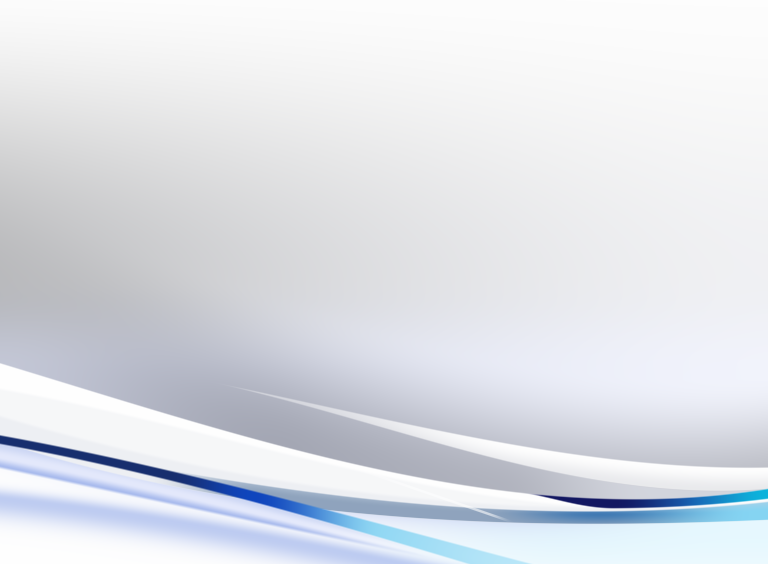
Reproduce this background procedurally as a Shadertoy shader.

```glsl
// Soft grey studio backdrop with sweeping white, navy and cyan ribbons along the bottom.

// Curve heights at x = 0, 1/3, 2/3 and 1, as fractions of the canvas height
const vec4 RIBBON_TOP    = vec4(.356, .221, .128, .133);
const vec4 RIBBON_BOTTOM = vec4(.226, .141, .096, .110);
const vec4 FACET_UPPER   = vec4(.310, .208, .115, .112);
const vec4 FACET_LOWER   = vec4(.262, .155, .104, .110);
const vec4 BAND_BOTTOM   = vec4(.217, .112, .073, .078);
const vec4 STREAK_TOP    = vec4(.228, .128, .009, -.103);
const vec4 STREAK_BOTTOM = vec4(.213, .109, -.023, -.157);
const vec4 SHEET_BOTTOM  = vec4(.171, .075, -.018, -.103);
const vec4 GLOW_CENTRE   = vec4(.116, .050, -.041, -.139);
const vec4 SLIVER_TOP    = vec4(.383, .306, .212, .171);
const vec4 SLIVER_BOTTOM = vec4(.361, .304, .180, .133);

const vec3 WHITE      = vec3(.995);
const vec3 FACET_GREY = vec3(.955, .960, .968);
const vec3 NAVY       = vec3(.09, .18, .43);
const vec3 DEEP_NAVY  = vec3(.07, .09, .38);
const vec3 ROYAL_BLUE = vec3(.06, .27, .74);
const vec3 STEEL      = vec3(.56, .64, .74);
const vec3 MID_BLUE   = vec3(.24, .47, .70);
const vec3 CYAN       = vec3(.05, .70, .86);
const vec3 LIGHT_CYAN = vec3(.52, .83, .95);
const vec3 PALE_CYAN  = vec3(.90, .97, .995);
const vec3 LAVENDER   = vec3(.80, .84, .955);
const vec3 PERIWINKLE = vec3(.58, .67, .91);

// Cubic through four evenly spaced heights
float curve(vec4 h, float x) {
    float u = 3.0 * x, a = u - 1.0, b = u - 2.0, c = u - 3.0;
    return dot(h, vec4(-a * b * c / 6.0, u * b * c / 2.0, -u * a * c / 2.0, u * a * b / 6.0));
}

// Smooth coverage of the region under a height
float below(float y, float height, float blur) {
    return smoothstep(-blur, blur, height - y);
}

float between(float y, float top, float bottom, float blur) {
    return below(y, top, blur) * (1.0 - below(y, bottom, blur));
}

vec3 backdrop(vec2 p, float ribbonTop) {
    float side = mix(.05, .26, pow(1.0 - p.x, 1.6));
    side *= 1.0 - smoothstep(.5, 1.05, p.y);
    side *= 1.0 - .2 * (1.0 - smoothstep(.35, .48, p.y));
    float reach = mix(.30, .20, p.x);
    float low = 1.0 - smoothstep(0.0, reach, p.y - ribbonTop);
    low *= .22 * smoothstep(-.05, .4, p.x);
    float cool = (1.0 - smoothstep(.33, .52, p.y)) * (1.0 - .6 * p.x);
    float haze = 1.0 - smoothstep(.4, .9, p.y);
    return vec3(.992 - side - low) + cool * vec3(-.012, 0.0, .05) + haze * vec3(-.003, 0.0, .012);
}

vec3 lowerFloor(vec2 p, float bandBottom, float px) {
    vec3 col = mix(WHITE, PALE_CYAN, smoothstep(.4, .75, p.x) * smoothstep(-.12, .06, p.y));
    float depth = max(bandBottom - p.y, 0.0);
    col = mix(col, LAVENDER, .65 * exp(-depth / .022) * (1.0 - smoothstep(.6, .95, p.x)));

    // Blurred blue glow, softer below than above
    float d = p.y - curve(GLOW_CENTRE, p.x);
    float width = d > 0.0 ? .016 : .034;
    col = mix(col, PERIWINKLE, .60 * exp(-d * d / (width * width)));

    // Translucent sheet, darkest along its lower edge
    float sheetTop = curve(STREAK_BOTTOM, p.x), sheetLow = curve(SHEET_BOTTOM, p.x);
    float t = clamp((sheetTop - p.y) / max(sheetTop - sheetLow, .012), 0.0, 1.0);
    vec3 sheet = mix(LAVENDER, vec3(.89, .91, .985), smoothstep(0.0, .5, t));
    sheet = mix(sheet, PERIWINKLE, .8 * smoothstep(.55, 1.0, t));
    return mix(col, sheet, between(p.y, sheetTop, sheetLow, 2.0 * px) * (1.0 - smoothstep(.35, .6, p.x)));
}

void mainImage(out vec4 fragColor, in vec2 fragCoord) {
    vec2 p = fragCoord / iResolution.xy;
    float px = 1.0 / iResolution.y;
    float ribbonTop = curve(RIBBON_TOP, p.x), ribbonLow = curve(RIBBON_BOTTOM, p.x);
    float bandLow = curve(BAND_BOTTOM, p.x);
    vec3 col = backdrop(p, ribbonTop);

    // Tapered white sliver
    float sliverTop = curve(SLIVER_TOP, p.x), sliverLow = curve(SLIVER_BOTTOM, p.x);
    float sliver = between(p.y, sliverTop, sliverLow, px) * smoothstep(.27, .34, p.x);
    float rim = 1.0 - .3 * smoothstep(0.0, .04, sliverTop - p.y);
    col = mix(col, WHITE, sliver * rim * mix(.45, 1.0, smoothstep(.35, .68, p.x)));
    float veil = between(p.y, sliverLow, ribbonTop, px) * smoothstep(.65, .85, p.x);
    col = mix(col, vec3(.86, .87, .90), .75 * veil);

    // White ribbon with two grey facets
    vec3 ribbon = mix(WHITE, FACET_GREY, .8 * below(p.y, curve(FACET_UPPER, p.x), 2.0 * px));
    ribbon = mix(ribbon, vec3(.91, .92, .94), .6 * below(p.y, curve(FACET_LOWER, p.x), 2.0 * px));
    col = mix(col, ribbon, below(p.y, ribbonTop, px));

    // Dark wedge turning cyan on the right
    float wedgeLow = mix(ribbonTop, ribbonLow, .75 * smoothstep(.68, .80, p.x));
    vec3 wedge = mix(DEEP_NAVY, MID_BLUE * vec3(.4, .8, 1.0), smoothstep(.80, .92, p.x));
    wedge = mix(wedge, CYAN, smoothstep(.88, 1.0, p.x));
    col = mix(col, wedge, between(p.y, ribbonTop, wedgeLow, px) * smoothstep(.68, .71, p.x));

    // Steel band, then the floor beneath it
    vec3 band = mix(STEEL, MID_BLUE, smoothstep(.62, .78, p.x) * smoothstep(-.01, .02, p.y - bandLow));
    band = mix(band, LIGHT_CYAN, smoothstep(.78, .98, p.x));
    band = mix(band, vec3(.75, .81, .88), .5 * smoothstep(.015, .035, p.y - bandLow));
    col = mix(col, band, between(p.y, ribbonLow, bandLow, px) * smoothstep(.18, .34, p.x));
    col = mix(col, lowerFloor(p, bandLow, px), below(p.y, bandLow, px));

    // Navy streak brightening into pale cyan
    vec3 streak = mix(NAVY, ROYAL_BLUE, smoothstep(.22, .33, p.x));
    streak = mix(streak, LIGHT_CYAN, smoothstep(.33, .50, p.x));
    float streakMask = between(p.y, curve(STREAK_TOP, p.x), curve(STREAK_BOTTOM, p.x), 1.2 * px);
    col = mix(col, streak, streakMask * (1.0 - .5 * smoothstep(.4, .7, p.x)));

    // Fine light thread crossing the ribbon
    float t = (p.x - .43) / .24;
    float thread = 1.0 - smoothstep(.001, .001 + 1.5 * px, abs(p.y - mix(.185, .073, t)));
    col = mix(col, WHITE, .6 * thread * smoothstep(0.0, .5, t) * (1.0 - smoothstep(.85, 1.0, t)));

    fragColor = vec4(clamp(col, 0.0, 1.0), 1.0);
}
```
